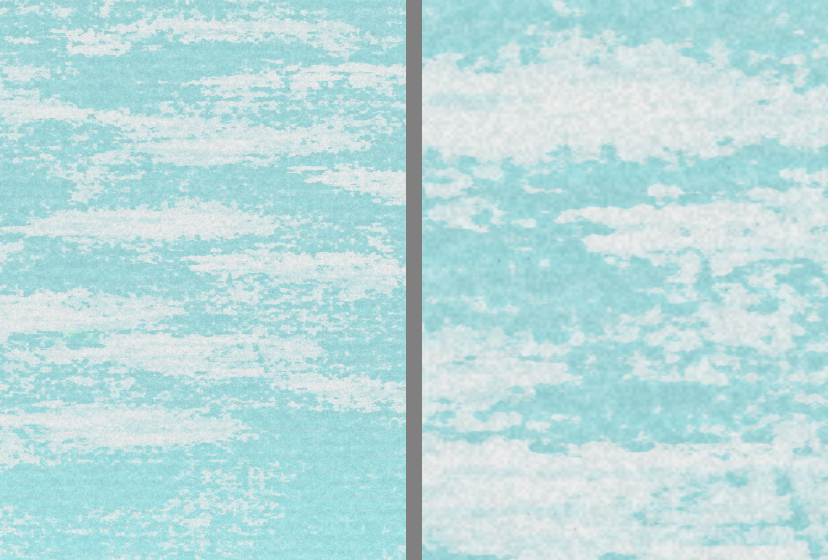
Left: the whole. Right: its middle third, enlarged.
Write a Shadertoy shader that draws this texture.

```glsl
#define BLUE_TOP vec3(0.615, 0.838, 0.848)
#define BLUE_LOW vec3(0.620, 0.872, 0.880)
#define PAINT vec3(0.888, 0.903, 0.903)
#define STROKES 11
#define DABS 16
#define RIDGES 41.0
#define RIBS 105.0
#define GRAIN 0.11
#define DRY_PAINT 0.36

float hash(vec2 p) {
    vec3 q = fract(vec3(p.xyx) * 0.1031);
    q += dot(q, q.yzx + 33.33);
    return fract((q.x + q.y) * q.z);
}

float noise(vec2 p) {
    vec2 cell = floor(p), f = fract(p);
    f = f * f * (3.0 - 2.0 * f);
    float low = mix(hash(cell), hash(cell + vec2(1, 0)), f.x);
    float high = mix(hash(cell + vec2(0, 1)), hash(cell + vec2(1, 1)), f.x);
    return mix(low, high, f.y);
}

float fbm(vec2 p) {
    float sum = 0.0, amp = 0.533;
    for (int i = 0; i < 4; i++) {
        sum += amp * noise(p);
        p = p * 2.03 + 17.3;
        amp *= 0.5;
    }
    return sum;
}

// Signed depth inside a tapered brush mark, positive within the paint
float brushMark(vec2 p, vec2 halfSize, float angle, float fray) {
    float c = cos(angle), s = sin(angle);
    p = vec2(c * p.x + s * p.y, c * p.y - s * p.x);
    float t = p.x / halfSize.x + fray;
    return halfSize.y * (1.0 - t * t * abs(t)) - abs(p.y);
}

void mainImage(out vec4 fragColor, in vec2 fragCoord) {
    vec2 p = fragCoord / iResolution.y;
    float aspect = iResolution.x / iResolution.y;

    // Corrugated card: horizontal ridges, faint ribs and brush hairs
    float wobble = 0.3 * noise(p * vec2(9.0, 30.0));
    float ridge = 0.5 + 0.5 * sin(6.2832 * (p.y * RIDGES + wobble));
    float rib = sin(6.2832 * (p.x * RIBS + wobble));
    float hairs = fbm(vec2(p.x * 9.0 + p.y * 3.0, p.y * 130.0));
    float crumbs = fbm(p * vec2(105.0, 170.0) + 40.0);
    float clumps = fbm(p * vec2(28.0, 60.0) + 23.0);
    float tooth = 0.5 + 1.05 * (crumbs - 0.5) + 0.45 * (hairs - 0.5)
                + 0.40 * (clumps - 0.5) + 0.13 * (ridge - 0.5) + 0.03 * rib;

    // Long strokes stacked down the sheet, with frayed ends
    vec2 bent = p + 0.035 * (vec2(fbm(p * 7.0), fbm(p * vec2(6.0, 13.0) + 9.0)) - 0.5);
    float fray = 0.8 * (hairs - 0.5) + 0.5 * (clumps - 0.5);
    float solid = 0.0;
    for (int i = 0; i < STROKES; i++) {
        float k = float(i);
        vec2 centre = vec2(aspect * fract(k * 0.618 + 0.28),
                           0.20 + 0.78 * (k + 0.3 + 0.4 * hash(vec2(k, 3))) / float(STROKES));
        vec2 halfSize = vec2(mix(0.13, 0.31, hash(vec2(k, 7))),
                             mix(0.014, 0.042, hash(vec2(k, 11))));
        float angle = mix(-0.17, 0.12, hash(vec2(k, 19)));
        float depth = brushMark(bent - centre, halfSize, angle, fray);
        solid = max(solid, smoothstep(-0.022, 0.016, depth));
    }

    // Short dabs, mostly upright
    for (int i = 0; i < DABS; i++) {
        float k = float(i) + 50.0;
        vec2 centre = vec2(aspect * hash(vec2(k, 5)), hash(vec2(k, 13)));
        vec2 halfSize = vec2(mix(0.02, 0.05, hash(vec2(k, 23))), 0.014);
        float angle = mix(0.6, 2.2, hash(vec2(k, 29)));
        float depth = brushMark(bent - centre, halfSize, angle, fray);
        solid = max(solid, 0.5 * smoothstep(-0.025, 0.014, depth));
    }

    // Paint catches on the raised tooth of the card
    float patches = smoothstep(0.33, 0.67, fbm(p * vec2(5.0, 15.0) + 3.0));
    float load = 0.13 + DRY_PAINT * patches + 0.62 * solid;
    load -= 0.12 * (1.0 - smoothstep(0.0, 0.07, p.y));
    float cover = smoothstep(-0.07, 0.16, load + tooth - 1.0);
    float body = 0.5 * hairs + 0.3 * crumbs + 0.2 * clumps;
    float opacity = mix(0.62, 1.0, smoothstep(0.36, 0.62, body));
    opacity *= mix(0.75, 1.0, solid);

    // Card colour, thin wash, then paint
    vec3 color = mix(BLUE_LOW, BLUE_TOP, smoothstep(0.0, 0.4, p.y));
    color += vec3(0.012, 0.022, 0.022) * (ridge - 0.5 + 2.0 * (crumbs - 0.5));
    float wash = smoothstep(0.35, 0.7, 0.6 * crumbs + 0.4 * hairs);
    color = mix(color, PAINT, wash * (0.14 + 0.20 * patches));
    color = mix(color, PAINT, cover * opacity);

    // Small green stain and rare dark specks
    vec2 stain = (p - vec2(0.15, 0.405)) / vec2(0.030, 0.008);
    float green = exp(-dot(stain, stain)) * smoothstep(0.4, 0.65, crumbs);
    color = mix(color, vec3(0.62, 0.96, 0.75), 0.7 * green);
    vec2 speckCell = floor(p * 110.0);
    vec2 speckPos = 0.25 + 0.5 * vec2(hash(speckCell + 71.0), hash(speckCell + 83.0));
    float speck = 1.0 - smoothstep(0.05, 0.17, length(fract(p * 110.0) - speckPos));
    color -= 0.08 * speck * step(0.988, hash(speckCell + 97.0));

    // Fine paper grain
    float grain = 0.65 * noise(p * 470.0) + 0.35 * noise(p * 250.0 + 11.0) - 0.5;
    color += GRAIN * grain * vec3(1.1, 0.75, 0.75);
    fragColor = vec4(clamp(color, 0.0, 1.0), 1.0);
}
```
